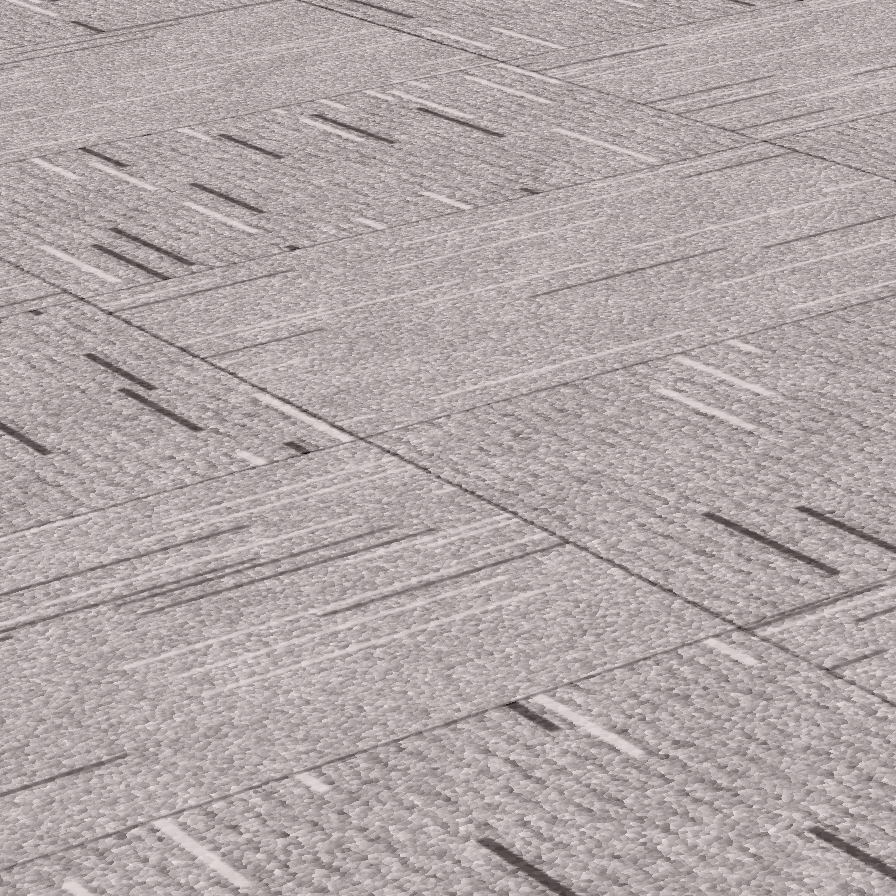
Reproduce this texture procedurally as a Shadertoy shader.

```glsl
// Loop-pile carpet laid in quarter-turned square tiles, seen in perspective.
// A projective map gives floor coordinates; each tile holds 40 yarn lanes with
// grooves and broken light and dark streaks, over a cellular pile grain.

float hash(vec2 p) {
    vec3 q = fract(p.xyx * vec3(0.1031, 0.1030, 0.0973));
    q += dot(q, q.yzx + 33.33);
    return fract((q.x + q.y) * q.z);
}

// Nearest tuft: xy = offset to its centre, z = its random shade
vec3 tuft(vec2 p) {
    vec2 base = floor(p);
    vec3 nearest = vec3(0.0);
    float best = 9.0;
    for (int j = -1; j <= 1; j++)
    for (int i = -1; i <= 1; i++) {
        vec2 id = base + vec2(i, j);
        vec2 d = id + vec2(hash(id), hash(id + 71.7)) - p;
        if (dot(d, d) < best) {
            best = dot(d, d);
            nearest = vec3(d, hash(id + 19.3));
        }
    }
    return nearest;
}

float band(float d, float halfWidth, float blur) {
    return 1.0 - smoothstep(halfWidth - blur, halfWidth + blur, d);
}

void mainImage(out vec4 fragColor, in vec2 fragCoord) {
    vec2 screen = fragCoord / iResolution.xy;

    // Screen to floor: columns are the two tile axes and a tile corner
    mat3 view = mat3(1.0124, -0.1777, 0.16,
                     0.2988, 0.1055, -0.15,
                     0.4036, 0.4896, 1.0);
    vec3 ray = inverse(view) * vec3(screen.x, 1.0 - screen.y, 1.0);
    vec2 ground = ray.xy / ray.z;
    vec2 pixel = fwidth(ground) * 0.7;

    // Pile grain: tuft shade, side light and faint broad mottling
    vec3 grain = tuft(ground * vec2(155.0, 105.0) + 400.0);
    vec3 fine = tuft(ground * vec2(230.0, 120.0) + 900.0);
    float tone = 0.715 + 0.15 * (grain.z - 0.5) + 0.12 * (fine.z - 0.5);
    tone += 0.11 * dot(grain.xy, vec2(0.6, 0.8));
    tone += 0.012 * sin(ground.x * 17.0 + 2.0 * sin(ground.y * 11.0));

    // Alternate tiles turn their yarn by a quarter
    vec2 tile = floor(ground);
    bool across = mod(tile.x + tile.y, 2.0) > 0.5;
    vec2 yarn = across ? ground - tile : (ground - tile).yx;
    float lane = yarn.y * 40.0;
    float blur = 40.0 * (across ? pixel.y : pixel.x) + 0.04;

    // Grooves between lanes, ragged where tufts lean over them
    float wobbly = lane + 0.22 * grain.x + 0.1 * sin(yarn.x * 60.0 + floor(lane));
    float groove = band(abs(wobbly - round(wobbly)), 0.1, blur + 0.06);
    float wear = 0.35 + 0.65 * hash(vec2(round(lane), floor(yarn.x * 14.0)) + tile * 43.0);
    tone -= groove * wear * (across ? 0.06 : 0.19);

    // Streaks: each lane is cut into shifted segments, a few of them coloured
    vec2 seed = vec2(floor(lane), 7.0) + tile * vec2(57.0, 31.0) + 500.0;
    float along = yarn.x * 2.4 + hash(seed);
    float pick = hash(seed + vec2(0.0, 101.0 + 13.0 * floor(along)));
    float reach = 0.65 + 0.3 * hash(seed + floor(along) * 5.0);
    float span = smoothstep(0.02, 0.05, fract(along))
               * (1.0 - smoothstep(reach - 0.03, reach, fract(along)));
    float side = abs(fract(lane) - 0.5 + 0.07 * grain.y);
    float streak = span * band(side, 0.23, blur);
    float light = step(pick, across ? 0.15 : 0.10);
    float dark = step(0.92, pick);
    tone = mix(tone, 0.87 + 0.05 * (grain.z - 0.5), streak * light * (across ? 0.75 : 0.9));
    tone = mix(tone, 0.27 + 0.12 * grain.z, streak * dark * (across ? 0.65 : 0.95));

    // Seams between tiles, nibbled by the pile
    vec2 edge = abs(ground - round(ground) + 0.0015 * grain.xy);
    float seamX = band(edge.x, 0.003, pixel.x);
    float seamY = band(edge.y, 0.004, pixel.y);
    tone -= seamX * (0.12 + 0.2 * hash(vec2(round(ground.x), tile.y) + 60.0));
    tone -= seamY * (0.12 + 0.14 * fine.z);

    fragColor = vec4(clamp(vec3(tone, tone - 0.04, tone - 0.038), 0.0, 1.0), 1.0);
}
```
